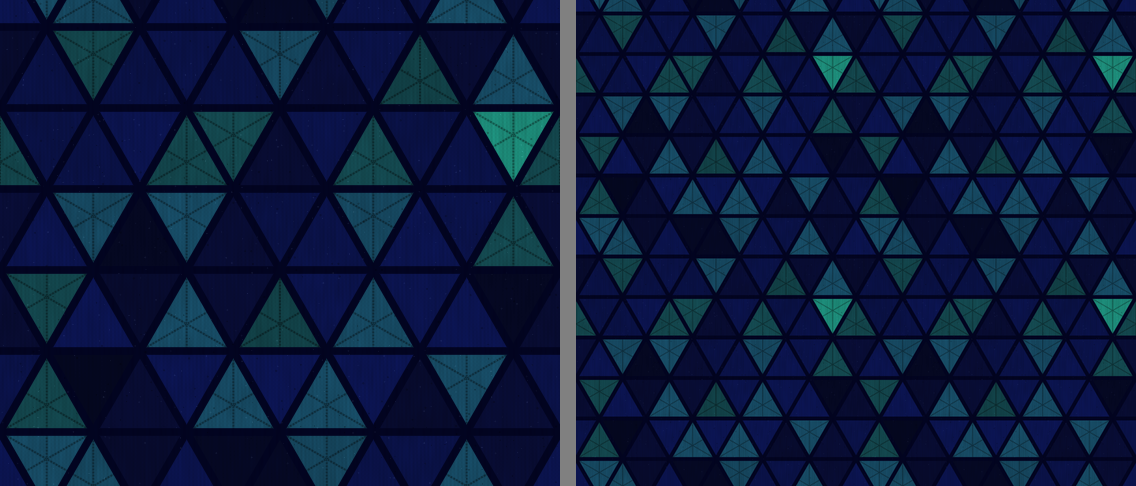
Left, the tile; right, the same tile 2 across and 2 down.
A Shadertoy shader for this pattern:

```glsl
// Seamless grid of night-blue and teal triangles with dark gaps, dotted medians and light wear.

const float TAU = 6.2831853;
const vec2 REPEATS = vec2(6.0, 6.0);    // triangle sides across, rows down
const float ROW_SHIFT = 1.0 / 3.0;      // height of the cut-off lowest row
const float GAP = 0.047;                // half gap, in triangle heights
const vec2 ACCENT_CELL = vec2(9.0, 4.0);

const vec3 GAP_COLOUR = vec3(0.007, 0.014, 0.125);
const vec3 INK = vec3(0.018, 0.030, 0.130);
const vec3 NAVY = vec3(0.030, 0.045, 0.190);
const vec3 BLUE = vec3(0.040, 0.072, 0.290);
const vec3 TEAL = vec3(0.085, 0.280, 0.375);
const vec3 GREEN = vec3(0.072, 0.265, 0.290);
const vec3 ACCENT = vec3(0.110, 0.530, 0.460);

float hash(vec2 p, float seed) {
    return fract(sin(dot(p, vec2(41.3, 289.1)) + seed * 17.7) * 4375.85);
}

// Barycentric heights inside the current triangle; cell is (column, row).
vec3 triangleGrid(vec2 uv, out vec2 cell) {
    vec2 p = uv * REPEATS + vec2(0.0, ROW_SHIFT);
    float row = floor(p.y);
    float rise = fract(p.y);
    float x = p.x - 0.5 * (1.0 - mod(row, 2.0));
    float left = x - 0.5 * rise;
    float right = x + 0.5 * rise;
    float column = floor(left) + floor(right);
    cell = mod(vec2(column, row), vec2(2.0 * REPEATS.x, REPEATS.y));
    vec3 bary = vec3(rise, fract(left), 1.0 - fract(right));
    return mod(column, 2.0) < 0.5 ? bary : 1.0 - bary;
}

// One lit triangle in every group of three along a row.
bool isLit(vec2 cell) {
    vec2 group = vec2(floor(cell.x / 3.0), cell.y);
    return mod(cell.x, 3.0) == floor(3.0 * hash(group, 2.0));
}

vec3 litColour(vec2 cell) {
    if (cell == ACCENT_CELL) return ACCENT;
    vec3 tint = hash(cell, 5.0) < 0.56 ? TEAL : GREEN;
    return tint * mix(0.93, 1.07, hash(cell, 6.0));
}

vec3 darkColour(vec2 cell) {
    float pick = hash(cell, 3.0);
    vec3 tint = pick < 0.17 ? INK : (pick < 0.50 ? NAVY : BLUE);
    return tint * mix(0.88, 1.10, hash(cell, 4.0));
}

// Dotted line where two barycentric heights are equal.
float dottedMedian(float a, float b, float along, float pixel) {
    float line = 1.0 - smoothstep(0.003, 0.006 + pixel, 0.5 * abs(a - b));
    float dots = 0.5 + 0.5 * cos(TAU * along * 26.0);
    return line * mix(0.35, 1.0, dots);
}

float medians(vec3 b, float pixel) {
    return max(dottedMedian(b.y, b.z, b.x, pixel),
           max(dottedMedian(b.z, b.x, b.y, pixel),
               dottedMedian(b.x, b.y, b.z, pixel)));
}

// Layered sines with whole frequencies, so they wrap.
float waves(vec2 uv, vec2 frequency) {
    vec2 p = uv * frequency * TAU;
    float warp = 1.4 * sin(TAU * (3.0 * uv.x + 2.0 * uv.y));
    return (sin(p.x + warp) * sin(p.y - warp)
          + 0.6 * sin(2.0 * p.x - p.y + 2.0 * warp)
          + 0.4 * sin(3.0 * p.x + 2.0 * p.y + 1.7)) * 0.5;
}

// Rare round flecks, each kept inside its own cell.
float flecks(vec2 uv, vec2 count, float density, float seed) {
    vec2 p = uv * count;
    vec2 id = mod(floor(p), count);
    vec2 centre = 0.3 + 0.4 * vec2(hash(id, seed), hash(id, seed + 1.0));
    float size = mix(0.12, 0.28, hash(id, seed + 2.0));
    float spot = 1.0 - smoothstep(0.3 * size, size, length(fract(p) - centre));
    return spot * step(hash(id, seed + 3.0), density);
}

void mainImage(out vec4 fragColor, in vec2 fragCoord) {
    vec2 uv = fragCoord / iResolution.xy;
    float pixel = REPEATS.y / iResolution.y;

    vec2 cell;
    vec3 bary = triangleGrid(uv, cell);
    float inset = min(bary.x, min(bary.y, bary.z)) - GAP;
    float fill = smoothstep(-0.7, 0.7, inset / pixel);

    // Triangle faces
    bool lit = cell == ACCENT_CELL || isLit(cell);
    vec3 face = lit ? litColour(cell) : darkColour(cell);
    if (lit) face *= 1.0 - 0.42 * medians(bary, pixel);

    // Cloth weave, vertical streaks and soft blotches
    float weave = sin(TAU * 150.0 * uv.x) * (0.6 + 0.4 * sin(TAU * 130.0 * uv.y));
    float streak = waves(uv, vec2(47.0, 4.0));
    float blotch = waves(uv, vec2(7.0, 6.0));
    face *= 1.0 + 0.045 * weave + 0.05 * streak + 0.05 * blotch;

    vec3 colour = mix(GAP_COLOUR * (1.0 + 0.06 * streak), face, fill);

    // Pale and dark flecks of wear
    float pale = flecks(uv, vec2(110.0, 95.0), 0.06, 11.0);
    float worn = flecks(uv, vec2(90.0, 78.0), 0.07, 21.0);
    colour += vec3(0.06, 0.07, 0.08) * pale * (0.6 + 0.4 * blotch);
    colour *= 1.0 - 0.22 * worn;

    fragColor = vec4(colour, 1.0);
}
```
